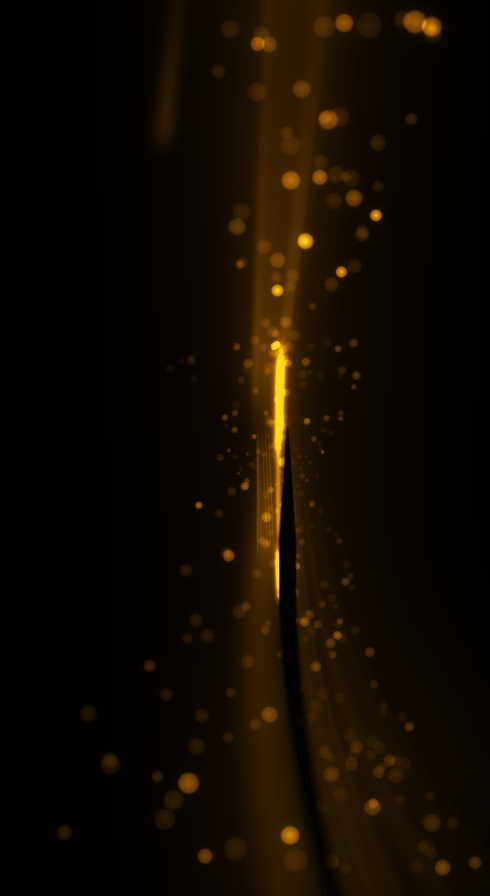
This background is drawn by a WebGL 2 fragment shader. Its source:

```glsl
#version 300 es
precision highp float;
// Golden light streaming through a narrow slit: a fan of rays above, a dark
// curved blade below, and bokeh sparks that grow with distance from the slit.
// All light is summed as one intensity, then coloured by an amber ramp.
uniform vec2 u_resolution;
out vec4 fragColor;

// Lengths are fractions of the canvas height.
const float SLIT_X = 0.311;
const float FAN_BASE = 0.57;
const float BLADE_TIP = 0.537;
const float TAIL_TOP = 0.33;
const float RAY_GAIN = 0.40;
const float CORE_GAIN = 1.15;
const float STREAM_GAIN = 0.15;
const float AMBIENT_GAIN = 0.055;
const vec3 AMBER = vec3(1.0, 0.57, 0.035);
const vec3 HOT_YELLOW = vec3(1.0, 0.80, 0.08);

float hash(float n) {
  n = fract(n * 0.1031);
  n *= n + 33.33;
  return fract(n * (n + n));
}

float noise(float x) {
  float cell = floor(x), f = fract(x);
  return mix(hash(cell), hash(cell + 1.0), f * f * (3.0 - 2.0 * f));
}

float bell(float x, float width) {
  x /= width;
  return exp(-x * x);
}

// Soft window that is open between lo and hi.
float span(float lo, float hi, float soft, float x) {
  return smoothstep(lo - soft, lo + soft, x) * (1.0 - smoothstep(hi - soft, hi + soft, x));
}

// Centre line of the dark blade and its bending tail.
float bladeX(float y) {
  float d = max(TAIL_TOP - y, 0.0);
  return 0.321 + 0.03 * d + 0.38 * d * d;
}

float bladeMask(vec2 p) {
  float d = max(TAIL_TOP - p.y, 0.0);
  float halfWidth = 0.0095 * clamp((BLADE_TIP - p.y) / 0.14, 0.0, 1.0);
  float soft = 0.0015 + 0.035 * d;
  float side = abs(p.x - bladeX(p.y));
  float cover = 1.0 - smoothstep(halfWidth - soft, halfWidth + soft, side);
  return cover * smoothstep(BLADE_TIP, BLADE_TIP - 0.03, p.y) * (1.0 - 0.6 * d);
}

// Rays that open upwards from the slit.
float upperRays(vec2 p) {
  float h = (p.y - FAN_BASE) / (1.0 - FAN_BASE);
  float up = max(h, 0.0);
  float u = (p.x - 0.299 - 0.032 * up) / (0.023 + 0.025 * up);
  float strands = 0.25 + 0.5 * noise(u * 2.6 + 7.0) + 0.35 * noise(u * 8.0 + 31.0);
  float twin = bell(u + 0.45, 0.35) + 0.8 * bell(u - 0.5, 0.4);
  float fade = smoothstep(-0.15, 0.08, h) * mix(1.0, 0.40, smoothstep(0.0, 0.9, h));
  float rays = fade * (0.75 * strands * twin + 0.25 * bell(u, 1.6));
  float stray = bell(p.x - 0.183 - 0.1 * (p.y - 0.85), 0.012);
  stray *= smoothstep(0.82, 0.86, p.y) * mix(0.16, 0.06, smoothstep(0.85, 1.0, p.y));
  return RAY_GAIN * rays + stray;
}

// Bright slit edge and the thin translucent sheet on its left.
float slitLight(vec2 p) {
  float x = p.x - SLIT_X;
  float top = bell(x - 0.02 * (p.y - 0.5), 0.0055) * span(0.50, 0.605, 0.025, p.y);
  float link = 0.45 * bell(x, 0.003) * span(0.40, 0.50, 0.02, p.y);
  float foot = bell(x - 0.03 * (0.36 - p.y), 0.0038) * span(0.335, 0.385, 0.015, p.y);
  float halo = 0.15 * bell(x, 0.025) * span(0.34, 0.62, 0.06, p.y);
  float u = (p.x - 0.2865) / 0.0235;
  float threads = pow(noise(u * 13.0 + (p.y - 0.45) * 25.0), 3.0);
  float sheet = (0.08 + 0.16 * threads + 0.12 * bell(u - 0.04, 0.06));
  sheet *= span(0.0, 1.0, 0.05, u) * span(0.39, 0.51, 0.025, p.y);
  return CORE_GAIN * (top + link + foot) + halo + sheet;
}

// Curving streams below the slit.
float lowerStreams(vec2 p) {
  float d = max(0.5 - p.y, 0.0);
  float s = (p.x - bladeX(p.y)) / (0.02 + 0.08 * d + 0.4 * d * d);
  float strands = 0.2 + 0.5 * noise(s * 5.0 + 3.0) + 0.4 * noise(s * 15.0 + 50.0);
  float right = strands * smoothstep(0.0, 0.15, s) * exp(-1.3 * max(s, 0.0));
  float left = bell(p.x - bladeX(p.y) + 0.022 + 0.06 * d, 0.014 + 0.03 * d);
  return STREAM_GAIN * smoothstep(0.0, 0.12, d) * (right + 1.1 * left * (1.0 - d));
}

// Scattered discs; range.xy spans y from near to far, range.zw spans the x offset.
float bokeh(vec2 p, float seed, int count, vec4 range, vec2 radius, float gain) {
  float sum = 0.0;
  for (int i = 0; i < count; i++) {
    float id = seed + float(i) * 5.17;
    float depth = hash(id);
    float y = mix(range.x, range.y, depth);
    float offset = mix(range.z, range.w, hash(id + 1.3)) * mix(0.2, 1.0, depth);
    float r = mix(radius.x, radius.y, depth) * mix(0.6, 1.1, hash(id + 2.7));
    float d = length(p - vec2(bladeX(y) - 0.01 + offset, y)) / r;
    float shine = 0.13 + 0.85 * pow(hash(id + 3.9), 5.0);
    float disc = (1.0 - smoothstep(0.7, 1.05, d)) * (0.6 + 0.4 * exp(-3.0 * d * d));
    sum += shine * (disc + 0.12 * exp(-0.8 * d * d));
  }
  return gain * sum;
}

void main() {
  vec2 p = gl_FragCoord.xy / u_resolution.y;
  float light = AMBIENT_GAIN * bell(p.x - 0.325, 0.17) * (0.6 + 0.4 * p.y);
  light += 0.045 * bell(p.x - 0.325, 0.07) + 0.04 * bell(length(p - vec2(0.42, 0.12)), 0.16);
  light += upperRays(p) + slitLight(p) + lowerStreams(p);
  // Upper discs, lower left discs, lower right specks, sparks at the slit, fine mist
  light += bokeh(p, 11.0, 60, vec4(0.58, 0.98, -0.10, 0.20), vec2(0.006, 0.015), 0.85);
  light += bokeh(p, 407.0, 36, vec4(0.52, 0.04, -0.32, 0.0), vec2(0.004, 0.014), 0.85);
  light += bokeh(p, 823.0, 110, vec4(0.50, 0.03, 0.01, 0.19), vec2(0.003, 0.011), 0.45);
  light += bokeh(p, 1601.0, 45, vec4(0.63, 0.26, -0.035, 0.02), vec2(0.007, 0.005), 0.8);
  light += bokeh(p, 2203.0, 70, vec4(0.45, 0.62, -0.16, 0.12), vec2(0.003, 0.006), 0.45);
  light *= 1.0 - 0.97 * bladeMask(p);
  vec3 color = light * mix(AMBER, HOT_YELLOW, smoothstep(0.55, 1.1, light));
  fragColor = vec4(min(color, vec3(1.0, 0.85, 0.15)), 1.0);
}
```
